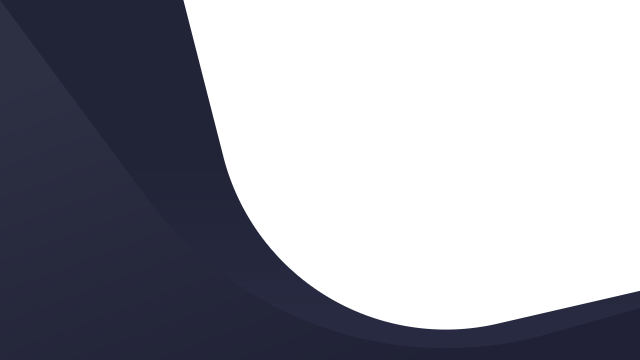
Reproduce this background procedurally as a WebGL 2 fragment shader.

```glsl
#version 300 es
precision highp float;
// Two nested navy sheets sweep down from the left under a white field.
// Each boundary is a pair of straight edges joined by a tangent arc,
// and each sheet carries its own faint linear gradient.

uniform vec2 u_resolution;
out vec4 fragColor;

// Lengths are in canvas heights, origin at the lower left.
const vec2  FIELD_CENTER = vec2(1.2384, 0.7222);
const float FIELD_RADIUS = 0.6377;
const vec2  FIELD_LEFT   = vec2(-0.9690, -0.2474);  // outward edge normals
const vec2  FIELD_RIGHT  = vec2(0.2245, -0.9745);

const vec2  FOLD_CENTER  = vec2(1.2384, 1.0670);
const float FOLD_RADIUS  = 1.0343;
const vec2  FOLD_LEFT    = vec2(-0.8030, -0.5960);
const vec2  FOLD_RIGHT   = vec2(0.2707, -0.9627);

const vec3 WHITE       = vec3(1.0);
const vec3 UPPER_DARK  = vec3(0.130, 0.140, 0.216);
const vec3 UPPER_LIGHT = vec3(0.153, 0.165, 0.251);
const vec3 LOWER_LIGHT = vec3(0.176, 0.184, 0.263);
const vec3 LOWER_DARK  = vec3(0.126, 0.131, 0.212);
const vec2 LOWER_AXIS  = vec2(0.35, -0.94);         // lower gradient direction

float cross2(vec2 a, vec2 b) { return a.x * b.y - a.y * b.x; }

// Signed distance to a wedge whose corner is rounded by a tangent arc.
float roundedWedge(vec2 p, vec2 center, float radius, vec2 nLeft, vec2 nRight) {
    vec2 q = p - center;
    bool onArc = cross2(nLeft, q) > 0.0 && cross2(q, nRight) > 0.0;
    float reach = onArc ? length(q) : max(dot(q, nLeft), dot(q, nRight));
    return reach - radius;
}

// Coverage of the inside of a shape, softened over one pixel.
float inside(float d) {
    return clamp(0.5 - d * u_resolution.y, 0.0, 1.0);
}

void main() {
    vec2 p = gl_FragCoord.xy / u_resolution.y;

    // Sheet gradients
    vec3 upper = mix(UPPER_LIGHT, UPPER_DARK, smoothstep(0.08, 0.60, p.y));
    float fade = clamp((dot(p, LOWER_AXIS) + 0.7) / 1.1, 0.0, 1.0);
    vec3 lower = mix(LOWER_LIGHT, LOWER_DARK, fade);

    // Layers, from back to front
    float fold  = roundedWedge(p, FOLD_CENTER, FOLD_RADIUS, FOLD_LEFT, FOLD_RIGHT);
    float field = roundedWedge(p, FIELD_CENTER, FIELD_RADIUS, FIELD_LEFT, FIELD_RIGHT);
    vec3 color = mix(lower, upper, inside(fold));
    color = mix(color, WHITE, inside(field));

    fragColor = vec4(color, 1.0);
}
```
